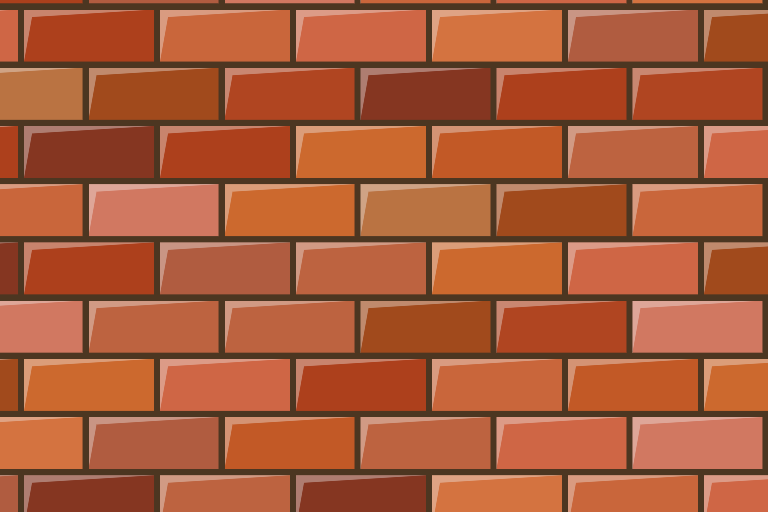
Reproduce this pattern procedurally as a Shadertoy shader.

```glsl
float hash(vec2 p) {
    return fract(sin(dot(p, vec2(127.1, 311.7))) * 4375.85);
}

// Fired clay tones, the commonest listed more than once
vec3 clayColor(float pick) {
    vec3 clay[14] = vec3[14](
        vec3(.74, .39, .25), vec3(.68, .25, .11), vec3(.83, .45, .25),
        vec3(.63, .29, .11), vec3(.82, .47, .38), vec3(.76, .35, .15),
        vec3(.74, .39, .25), vec3(.52, .21, .13), vec3(.81, .40, .27),
        vec3(.73, .45, .26), vec3(.69, .36, .25), vec3(.79, .40, .23),
        vec3(.69, .27, .13), vec3(.80, .41, .18));
    return clay[int(min(pick * 14.0, 13.0))];
}

void mainImage(out vec4 fragColor, in vec2 fragCoord) {
    // Canvas height is one unit, y runs downward
    vec2 p = vec2(fragCoord.x, iResolution.y - fragCoord.y) / iResolution.y;
    float px = 1.0 / iResolution.y;
    vec2 pitch = vec2(.2656, .1137);
    vec2 brick = vec2(.2539, .1016);

    // Running bond: odd courses are shifted
    p.y -= .0186;
    float course = floor(p.y / pitch.y);
    p.x -= mix(.0469, .1729, mod(course, 2.0));
    vec2 cell = vec2(floor(p.x / pitch.x), course);
    vec2 local = p - cell * pitch;

    // Golden-ratio steps keep neighbours in a course distinct
    float pick = fract(cell.x * .618 + hash(vec2(course, 3.0)) + .25 * hash(cell));
    vec3 face = clayColor(pick);

    // Pale bevel tapering along the top and left edges
    vec2 s = local / brick;
    float topEdge = (s.y - .154 * (1.0 - s.x)) * brick.y;
    float leftEdge = (s.x - .072 * (1.0 - s.y)) * brick.x;
    float bevel = 1.0 - smoothstep(-.5 * px, .5 * px, min(topEdge, leftEdge));
    vec3 color = mix(face, vec3(.95), .38 * bevel);

    // Mortar joints
    vec2 outside = abs(local - .5 * brick) - .5 * brick;
    float joint = smoothstep(-.5 * px, .5 * px, max(outside.x, outside.y));
    fragColor = vec4(mix(color, vec3(.30, .21, .13), joint), 1.0);
}
```
